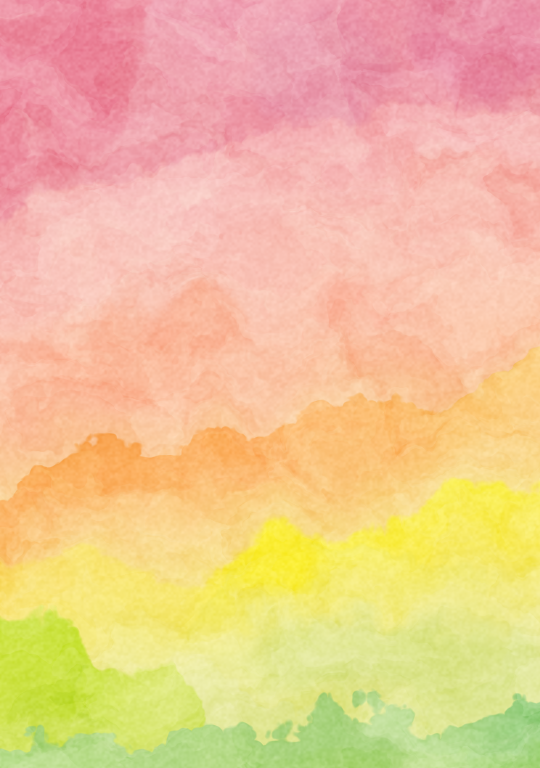
Give the GLSL for this background, as a Shadertoy shader.

```glsl
// Watercolor sky of stacked washes: pink, peach, orange, yellow, lime, green.
// A tilted vertical gradient forms the paper tint; each wash is laid below or above
// a ragged ridge, then backruns with dried rims and paper grain break it up.

#define TILT 0.11         // slope of the base gradient
#define WARP 0.085        // broad wobble of all shapes
#define SCALLOP 0.036     // cloud-like bumps on the edges
#define EDGE_SOFT 0.005   // softness of a wet edge
#define RIM_WIDTH 0.006   // width of the dried pigment line
#define RIM_DEPTH 0.12    // darkness of that line
#define BACKRUN 0.20      // strength of the inner blotches
#define BLOOM 0.36        // uneven dilution of the paint
#define GRAIN 0.085       // paper roughness

float hash(vec2 p) {
    vec3 q = fract(p.xyx * 0.1031);
    q += dot(q, q.yzx + 33.33);
    return fract((q.x + q.y) * q.z);
}

float noise(vec2 p) {
    vec2 i = floor(p), f = fract(p);
    f = f * f * (3.0 - 2.0 * f);
    return mix(mix(hash(i), hash(i + vec2(1, 0)), f.x),
               mix(hash(i + vec2(0, 1)), hash(i + vec2(1, 1)), f.x), f.y);
}

float fbm(vec2 p) {
    float sum = 0.0, amp = 0.5;
    for (int i = 0; i < 5; i++) {
        sum += amp * noise(p);
        p = mat2(1.6, 1.2, -1.2, 1.6) * p + 17.3;
        amp *= 0.5;
    }
    return sum / 0.97;
}

// Height of an edge through seven evenly spaced knots, x in 0..1
float ridge(float x, float h[7]) {
    float s = clamp(x, 0.0, 1.0) * 6.0;
    int i = min(int(s), 5);
    return mix(h[i], h[i + 1], s - float(i));
}

// Signed depth inside a rough ellipse
float pool(vec2 p, vec2 center, vec2 radius) {
    return (1.0 - length((p - center) / radius)) * min(radius.x, radius.y);
}

// Lay paint where depth > 0, thinning out over the fade distance
void wash(inout vec3 col, vec3 tint, float depth, float soft, float fade, float strength, float rim) {
    float mask = smoothstep(0.0, soft, depth);
    float inside = max(depth, 0.0);
    col = mix(col, tint, mask * strength * exp(-inside * inside / (fade * fade)));
    col -= rim * RIM_DEPTH * mask * exp(-inside / RIM_WIDTH) * (1.15 - tint);
}

vec3 paperTint(float t) {
    vec3 stops[9] = vec3[9](
        vec3(.89, .92, .62), vec3(.91, .92, .62), vec3(.97, .92, .56),
        vec3(.98, .86, .59), vec3(.985, .76, .63), vec3(.98, .775, .72),
        vec3(.972, .75, .74), vec3(.955, .67, .71), vec3(.945, .65, .73));
    float s = clamp(t, 0.0, 1.0) * 8.0;
    int i = min(int(s), 7);
    return mix(stops[i], stops[i + 1], s - float(i));
}

void mainImage(out vec4 fragColor, in vec2 fragCoord) {
    vec2 uv = fragCoord / iResolution.xy;
    vec2 p = fragCoord / iResolution.y;

    // Ragged coordinates shared by every shape
    vec2 wobble = vec2(fbm(p * 12.0 + 3.1), fbm(p * 12.0 + 41.7)) - 0.5;
    float bumps = abs(noise(p * 19.0 + 8.0) - 0.5) + 0.5 * abs(noise(p * 43.0) - 0.5)
                + 0.3 * abs(noise(p * 95.0) - 0.5);
    vec2 w = uv + WARP * wobble - vec2(0.0, SCALLOP * (bumps - 0.38));
    float broken = smoothstep(0.35, 0.65, fbm(p * 8.0 + 70.0));
    vec3 col = paperTint(uv.y - TILT * (uv.x - 0.5) + 0.08 * wobble.y);

    // Pink and mauve sky
    float sky = w.y - ridge(w.x, float[7](.711, .759, .794, .831, .833, .880, .863));
    wash(col, vec3(.935, .63, .70), sky, 0.012, 0.4, 0.5, 1.3 * broken);
    float corner = w.y - ridge(w.x * 3.0, float[7](.711, .724, .742, .785, .837, .922, 1.06));
    wash(col, vec3(.925, .51, .60), corner, 0.045, 0.5, 0.75, 0.5 * broken);
    wash(col, vec3(.91, .55, .67), pool(w, vec2(.90, .96), vec2(.17, .085)), 0.03, 1.0, 0.55, 0.0);
    wash(col, vec3(.90, .60, .71), pool(w, vec2(.60, .91), vec2(.17, .085)), 0.03, 1.0, 0.40, broken);

    // Peach pools
    wash(col, vec3(.97, .69, .65), pool(w, vec2(.89, .75), vec2(.19, .075)), 0.02, 1.0, 0.42, 0.7);
    wash(col, vec3(.985, .68, .54), pool(w, vec2(.22, .54), vec2(.27, .085)), 0.06, 1.0, 0.60, 0.0);
    wash(col, vec3(.98, .64, .50), pool(w, vec2(.38, .565), vec2(.11, .05)), 0.02, 1.0, 0.35, broken);
    wash(col, vec3(.985, .69, .60), pool(w, vec2(.68, .60), vec2(.17, .055)), 0.04, 1.0, 0.45, 0.0);

    // Orange bank, paler towards the right
    float orange = ridge(w.x, float[7](.352, .431, .432, .460, .474, .484, .534)) - w.y;
    float pale = smoothstep(0.60, 0.95, uv.x);
    wash(col, mix(vec3(.99, .70, .37), vec3(.99, .83, .50), pale), orange, EDGE_SOFT, 0.105, 0.88, 0.3 + broken);
    wash(col, vec3(.985, .65, .32), pool(w, vec2(.46, .41), vec2(.13, .045)), 0.02, 1.0, 0.35, 0.0);

    // Yellow bank, thin on the left
    float yellow = ridge(w.x, float[7](.270, .290, .258, .306, .323, .352, .362)) - w.y;
    float rich = mix(0.35, 0.92, smoothstep(0.30, 0.45, w.x));
    wash(col, vec3(.98, .94, .25), yellow, 0.015, 0.105, rich, 0.3);
    wash(col, vec3(.94, .93, .48), pool(w, vec2(.64, .18), vec2(.30, .12)), 0.006, 1.0, 0.25, 0.8);
    wash(col, vec3(.99, .94, .08), pool(w, vec2(.52, .262), vec2(.13, .055)), 0.04, 1.0, 0.70, 0.0);
    wash(col, vec3(.85, .90, .56), pool(w, vec2(.74, .14), vec2(.39, .085)), 0.05, 1.0, 0.65, 0.0);

    // Lime mounds, then the green ground
    float lime = ridge(w.x * 2.6, float[7](.214, .208, .195, .145, .147, .138, .040)) - w.y;
    wash(col, vec3(.78, .89, .18), lime, 0.012, 0.22, 0.92 - 0.4 * smoothstep(.12, .33, uv.x), 0.4);
    float green = ridge(w.x, float[7](.043, .052, .034, .052, .073, .068, .109)) - w.y;
    vec3 leaf = mix(vec3(.70, .86, .56), vec3(.58, .82, .52), smoothstep(0.8, 1.0, uv.x));
    wash(col, leaf, green, EDGE_SOFT, 0.2, 0.88, 0.7);

    // Backruns: alternating dark and diluted blotches with dried rims
    for (int i = 0; i < 6; i++) {
        float k = float(i);
        float spread = fbm(p * vec2(5.0, 8.0) * (1.0 + 0.3 * k) + 1.5 * wobble + 31.0 * k) - 0.53;
        vec3 tint = i % 2 == 0 ? pow(col, vec3(1.7)) : mix(col, vec3(1.0, .98, .90), 0.5);
        wash(col, tint, 0.2 * spread, 0.008, 0.05, BACKRUN, 0.35 * broken);
    }

    // Uneven dilution and paper grain
    float bloom = fbm(p * vec2(14.0, 22.0) + 2.0 * wobble + 20.0) - 0.5;
    col = mix(col, bloom > 0.0 ? vec3(1.0, .97, .91) : col * col, BLOOM * abs(bloom));
    float tooth = noise(p * mat2(150, 90, -110, 190)) + noise(p * 290.0) - 1.0;
    col += GRAIN * tooth * (1.15 - col);
    fragColor = vec4(clamp(col, 0.0, 1.0), 1.0);
}
```
